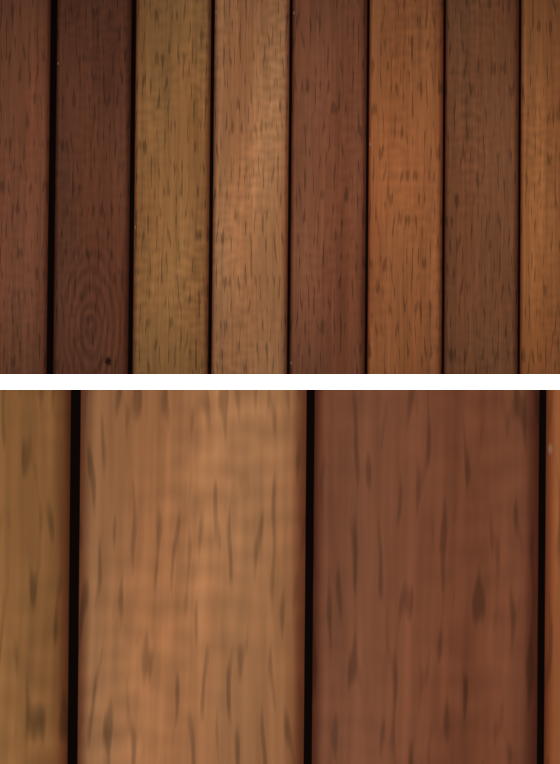
Top, the full canvas; bottom, a detail of the centre.
A WebGL 2 fragment shader for this texture:

```glsl
#version 300 es
precision highp float;
uniform vec2 u_resolution;
out vec4 fragColor;

// Lengths are in canvas heights
#define GAPS 7
#define FIRST_GAP 0.139
#define SPACING 0.2155
#define NARROWING 0.0012
#define TILT 0.012
#define BEVEL 0.019
#define GRAIN 0.17
#define PORES 0.20
#define FIGURE 0.16
#define VIGNETTE 0.62
#define KNOT vec2(0.289, 0.034)
#define GAP_COLOR vec3(0.045, 0.022, 0.016)

const vec3 PLANK_COLORS[8] = vec3[8](
  vec3(0.44, 0.26, 0.18), vec3(0.36, 0.21, 0.145),
  vec3(0.51, 0.35, 0.205), vec3(0.575, 0.395, 0.26),
  vec3(0.425, 0.255, 0.175), vec3(0.53, 0.32, 0.19),
  vec3(0.435, 0.27, 0.175), vec3(0.55, 0.335, 0.19));

vec2 hash2(vec2 p) {
  vec3 q = fract(p.xyx * vec3(0.1031, 0.1030, 0.0973));
  q += dot(q, q.yzx + 33.33);
  return fract((q.xx + q.yz) * q.zy);
}

float corner(vec2 cell, vec2 offset) {
  float angle = 6.2832 * hash2(cell).x;
  return dot(vec2(cos(angle), sin(angle)), offset);
}

// Gradient noise, roughly -0.7 to 0.7
float noise(vec2 p) {
  vec2 i = floor(p), f = fract(p);
  vec2 u = f * f * f * (f * (f * 6.0 - 15.0) + 10.0);
  vec2 r = vec2(1.0, 0.0);
  return mix(mix(corner(i, f), corner(i + r, f - r), u.x),
             mix(corner(i + r.yx, f - r.yx), corner(i + 1.0, f - 1.0), u.x), u.y);
}

float gapCenter(float i, float y) {
  float lean = TILT * (1.0 - 0.11 * i) * (y - 0.5);
  return FIRST_GAP + i * SPACING - i * i * NARROWING + lean;
}

float gapHalfWidth(float i) {
  return 0.0025 + 0.006 * exp(-0.6 * i);
}

// Multiplier for the plank colour from streaks, pores and cross figure
float woodTone(vec2 p, float plank) {
  vec2 seed = hash2(vec2(plank + 3.0, 7.0));
  vec2 q = p + vec2(plank * 3.7, plank * 5.3);
  q.x += 0.012 * noise(q * vec2(5.0, 2.0));
  float streaks = 0.6 * noise(q * vec2(34.0, 0.9)) + 0.6 * noise(q * vec2(95.0, 2.5))
                + 0.5 * noise(q * vec2(170.0, 9.0));
  float pores = smoothstep(0.12, 0.5, noise(q * vec2(130.0, 17.0) + 40.0));
  float figure = noise(q * vec2(36.0, 52.0)) * (0.4 + noise(q * vec2(9.0, 3.0)));
  float blotch = noise(q * vec2(7.0, 2.2) + 11.0);
  return 1.0 + GRAIN * streaks - PORES * pores
       + FIGURE * (0.5 + seed.x) * figure + 0.13 * blotch;
}

void main() {
  vec2 p = gl_FragCoord.xy / u_resolution.y;
  vec2 uv = gl_FragCoord.xy / u_resolution;
  float pixel = 1.0 / u_resolution.y;

  // Plank index and distance to the gaps on either side
  float plank = 0.0, leftGap = 0.0, fromLeft = 1.0, fromRight = 1.0;
  for (int k = 0; k < GAPS; k++) {
    float i = float(k);
    float center = gapCenter(i, p.y);
    float offset = p.x - center;
    float edge = abs(offset) - gapHalfWidth(i);
    if (offset > 0.0) {
      plank = i + 1.0;
      leftGap = center;
      fromLeft = edge;
    } else {
      fromRight = min(fromRight, edge);
    }
  }

  // Wood colour, with slow drift between red and yellow
  vec2 local = vec2(p.x - leftGap, p.y);
  vec3 color = PLANK_COLORS[int(plank)] * woodTone(local, plank);
  float drift = noise(local * vec2(9.0, 1.6) + plank * 8.3);
  color *= 1.0 + drift * vec3(0.02, 0.10, 0.15);

  // Arched growth rings and a small knot on the second plank
  if (plank == 1.0) {
    vec2 arch = (local - vec2(0.11, 0.12)) * vec2(2.6, 1.0);
    float radius = length(arch) + 0.02 * noise(local * 14.0);
    color *= 1.0 + 0.07 * sin(radius * 150.0) * smoothstep(0.36, 0.1, radius);
    float knot = length((p - KNOT) * vec2(1.2, 0.8)) + 0.003 * noise(p * 150.0);
    color *= mix(0.4, 1.0, smoothstep(0.003, 0.014, knot));
  }

  // Rounded edges: a tight left shoulder and a wider reddish right one
  float shoulder = smoothstep(-0.003, BEVEL * 0.65, fromLeft)
                 * smoothstep(-0.003, BEVEL, fromRight);
  color *= mix(vec3(0.56, 0.42, 0.38), vec3(1.0), shoulder);

  // Sparse pale chips along the left edges
  vec2 cell = vec2(plank, floor(p.y * 9.0));
  vec2 chance = hash2(cell + 21.0);
  vec2 chip = vec2(fromLeft - 0.004, (fract(p.y * 9.0) - 0.2 - 0.6 * chance.y) / 9.0);
  float chipMask = smoothstep(0.003, 0.001, length(chip * vec2(1.0, 0.45)));
  color = mix(color, vec3(0.52, 0.43, 0.36), 0.55 * chipMask * step(0.9, chance.x));

  float wood = smoothstep(-pixel, pixel, min(fromLeft, fromRight));
  color = mix(GAP_COLOR, color, wood);

  vec2 fromMiddle = uv - vec2(0.52, 0.46);
  color *= 1.06 - VIGNETTE * dot(fromMiddle, fromMiddle);
  fragColor = vec4(clamp(color, 0.0, 1.0), 1.0);
}
```
